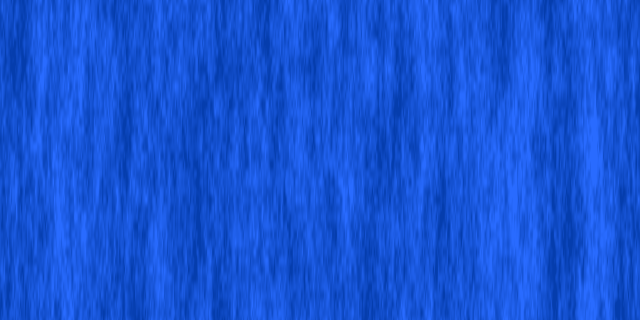
Write a WebGL 1 fragment shader that draws this texture.

```glsl
precision highp float;

uniform vec2 u_resolution;

const vec3 DEEP_BLUE = vec3(0.02, 0.24, 0.68);
const vec3 BRIGHT_BLUE = vec3(0.16, 0.42, 1.0);
const vec2 BAND_FREQUENCY = vec2(9.0, 0.8);
const vec2 FREQUENCY_STEP = vec2(1.95, 2.15);
const float OCTAVE_GAIN = 1.02;
const float TONE_CONTRAST = 2.65;
const int OCTAVES = 6;

float hash(vec2 cell) {
  vec3 p = fract(vec3(cell.xyx) * 0.1031);
  p += dot(p, p.yzx + 33.33);
  return fract((p.x + p.y) * p.z);
}

float valueNoise(vec2 p) {
  vec2 cell = floor(p);
  vec2 f = fract(p);
  vec2 blend = f * f * (3.0 - 2.0 * f);
  float low = mix(hash(cell), hash(cell + vec2(1.0, 0.0)), blend.x);
  float high = mix(hash(cell + vec2(0.0, 1.0)), hash(cell + vec2(1.0, 1.0)), blend.x);
  return mix(low, high, blend.y);
}

// Sums stretched noise from long bands down to short hair-thin fibres.
float streaks(vec2 p, vec2 frequency, float gain) {
  float sum = 0.0;
  float total = 0.0;
  float weight = 1.0;
  for (int i = 0; i < OCTAVES; i++) {
    float octave = float(i);
    float lean = 0.02 * sin(octave * 2.4);
    vec2 slanted = vec2(p.x + lean * p.y, p.y);
    vec2 offset = vec2(17.3, 9.7) * (octave + 1.0);
    sum += weight * valueNoise(slanted * frequency + offset);
    total += weight;
    weight *= gain;
    frequency *= FREQUENCY_STEP;
  }
  return sum / total;
}

float contrast(float value, float amount) {
  return clamp(0.5 + (value - 0.5) * amount, 0.0, 1.0);
}

void main() {
  vec2 p = gl_FragCoord.xy / u_resolution.y;
  float tone = contrast(streaks(p, BAND_FREQUENCY, OCTAVE_GAIN), TONE_CONTRAST);
  gl_FragColor = vec4(mix(DEEP_BLUE, BRIGHT_BLUE, tone), 1.0);
}
```
